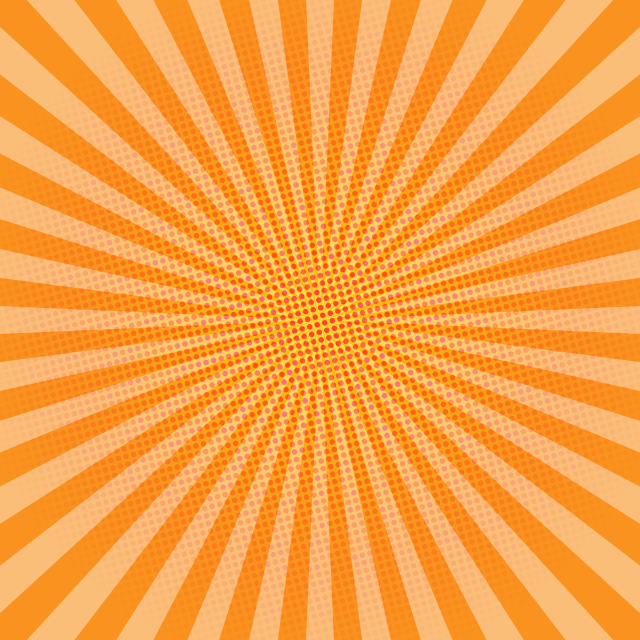
Reproduce this background procedurally as a WebGL 1 fragment shader.

```glsl
precision highp float;
// Comic sunburst: equal two-tone rays leave the centre of the canvas, under
// a yellow glow and a tilted halftone grid. Ray tone follows the sign of a
// cosine of the angle; the dots come from a rotated repeat and fade outward.

uniform vec2 u_resolution;

const float RAY_COUNT = 36.0;       // light rays in a full turn
const float DOT_SPACING = 0.0122;   // in canvas units
const float DOT_RADIUS = 0.0043;
const float GRID_TILT = 0.26;       // radians
const float DOT_REACH = 0.56;       // distance at which dots vanish
const float GLOW_REACH = 0.40;
const float PINK_CHANCE = 0.28;

const vec3 RAY_DARK = vec3(0.975, 0.573, 0.118);
const vec3 RAY_LIGHT = vec3(0.980, 0.745, 0.470);
const vec3 GLOW_DARK = vec3(0.980, 0.770, 0.070);
const vec3 GLOW_LIGHT = vec3(1.000, 0.880, 0.300);
const vec3 DOT_DARK = vec3(0.990, 0.310, 0.070);
const vec3 DOT_LIGHT = vec3(0.985, 0.470, 0.340);
const vec3 DOT_PINK = vec3(0.970, 0.420, 0.490);
const vec3 DOT_CORE = vec3(0.980, 0.240, 0.130);

float hash(vec2 p) {
  return fract(sin(dot(p, vec2(127.1, 311.7))) * 43758.55);
}

// 1 on light rays, 0 on dark ones, with edges one pixel wide
float rayMask(vec2 p, float pixel) {
  float dist = max(length(p), 0.0001);
  float wave = cos(RAY_COUNT * atan(p.y, p.x + 0.000001));
  float edge = 0.7 * RAY_COUNT * pixel / dist;
  return smoothstep(-edge, edge, wave);
}

vec2 rotate(vec2 p, float angle) {
  float c = cos(angle);
  float s = sin(angle);
  return vec2(c * p.x + s * p.y, c * p.y - s * p.x);
}

void main() {
  float side = min(u_resolution.x, u_resolution.y);
  vec2 p = (gl_FragCoord.xy - 0.5 * u_resolution) / side;
  float pixel = 1.0 / side;
  float dist = length(p);

  // Rays and the yellow glow over them
  float light = rayMask(p, pixel);
  float glow = pow(max(1.0 - dist / GLOW_REACH, 0.0), 1.2);
  vec3 color = mix(RAY_DARK, RAY_LIGHT, light);
  color = mix(color, mix(GLOW_DARK, GLOW_LIGHT, light), glow);

  // Tilted halftone grid
  vec2 grid = rotate(p, GRID_TILT) / DOT_SPACING;
  vec2 cell = floor(grid);
  float toDot = length(fract(grid) - 0.5) * DOT_SPACING;
  float dots = 1.0 - smoothstep(-0.7 * pixel, 0.7 * pixel, toDot - DOT_RADIUS);

  // Dot tint follows the ray below; a few are pink, the core is red
  float pink = step(hash(cell), PINK_CHANCE);
  vec3 tint = mix(DOT_DARK, mix(DOT_LIGHT, DOT_PINK, pink), light);
  tint = mix(tint, DOT_CORE, 0.8 * (1.0 - smoothstep(0.0, 0.12, dist)));
  float fade = pow(max(1.0 - dist / DOT_REACH, 0.0), 1.1);
  color = mix(color, tint, dots * min(1.25 * fade, 1.0));

  gl_FragColor = vec4(color, 1.0);
}
```
